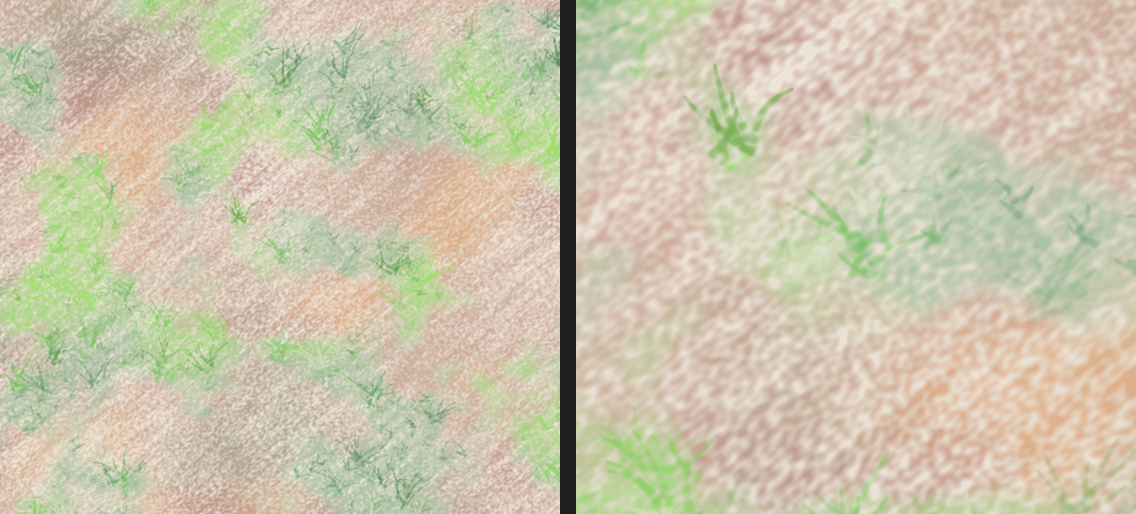
Left: the whole. Right: its middle third, enlarged.
Reproduce this texture procedurally as a Shadertoy shader.

```glsl
// Crayon meadow: pink earth hatched diagonally on rough paper, with green clumps.
// Gradient noise gives earth tones, hatching, paper tooth and clump shapes;
// jittered grids scatter fans of tapered blades wherever the meadow is lush.

const vec3 PAPER = vec3(0.94, 0.91, 0.86);
const vec3 CLAY  = vec3(0.79, 0.66, 0.59);
const vec3 ROSE  = vec3(0.72, 0.55, 0.52);
const vec3 OCHRE = vec3(0.85, 0.67, 0.52);
const vec3 SHADE = vec3(0.57, 0.58, 0.50);
const vec3 SAGE  = vec3(0.59, 0.73, 0.58);
const vec3 TEAL  = vec3(0.38, 0.57, 0.44);
const vec3 LEAF  = vec3(0.43, 0.76, 0.33);
const vec3 LIME  = vec3(0.59, 0.88, 0.38);
const float HATCH_ANGLE = 0.68;

vec2 hash2(vec2 p) {
    vec3 q = fract(p.xyx * vec3(0.1031, 0.1030, 0.0973));
    q += dot(q, q.yzx + 33.33);
    return fract((q.xx + q.yz) * q.zy);
}

float cornerSlope(vec2 cell, vec2 offset) {
    float angle = 6.2832 * hash2(cell).x;
    return dot(vec2(cos(angle), sin(angle)), offset);
}

// Gradient noise, roughly -1 to 1
float gradientNoise(vec2 p) {
    vec2 i = floor(p), f = p - i;
    vec2 u = f * f * f * (f * (f * 6.0 - 15.0) + 10.0);
    vec2 e = vec2(1.0, 0.0);
    float low  = mix(cornerSlope(i, f), cornerSlope(i + e, f - e), u.x);
    float high = mix(cornerSlope(i + e.yx, f - e.yx), cornerSlope(i + 1.0, f - 1.0), u.x);
    return 1.4 * mix(low, high, u.y);
}

// How lush the meadow is: 0 bare earth, 1 dense clump
float meadow(vec2 p) {
    float n = gradientNoise(p * vec2(3.4, 4.2) + 17.0)
            + 0.45 * gradientNoise(p * 9.0 + 41.0)
            + 0.25 * gradientNoise(p * 23.0 + 5.0);
    return smoothstep(-0.12, 0.38, n);
}

// Hue of the foliage: 0 teal, 0.5 leaf green, 1 lime
float foliageHue(vec2 p) {
    return 0.45 + 0.9 * gradientNoise(p * 3.6 + 83.0);
}

vec3 foliagePigment(float hue) {
    vec3 cool = mix(TEAL, LEAF, smoothstep(0.0, 0.55, hue));
    return mix(cool, LIME, smoothstep(0.45, 1.0, hue));
}

// Coverage of a bent stroke that tapers from root to tip
float blade(vec2 p, vec2 root, vec2 reach, float bend, float width) {
    vec2 v = p - root;
    float h = clamp(dot(v, reach) / dot(reach, reach), 0.0, 1.0);
    vec2 side = vec2(-reach.y, reach.x) * bend * h * (1.0 - h);
    float radius = width * (1.0 - 0.6 * h);
    return 1.0 - smoothstep(0.3 * radius, 1.3 * radius, length(v - reach * h - side));
}

// Fans of blades, one fan per jittered cell
vec3 drawTufts(vec3 color, vec2 p, float cell, int blades, float width,
               float spread, float opacity, float seed) {
    for (int j = -1; j <= 1; j++)
    for (int i = -1; i <= 1; i++) {
        vec2 id = floor(p / cell) + vec2(i, j);
        vec2 center = (id + hash2(id + seed)) * cell;
        vec2 mood = hash2(id + seed + 71.0);
        float presence = smoothstep(0.3, 0.8, meadow(center)) * mix(0.45, 1.0, mood.x);
        vec3 pigment = foliagePigment(foliageHue(center) + 0.5 * (mood.x - 0.5));
        pigment *= mix(0.78, 1.0, smoothstep(0.08, 0.3, mood.y));
        pigment = mix(pigment, PAPER, 0.8 * step(0.86, mood.y));
        for (int k = 0; k < blades; k++) {
            vec2 r = hash2(id * 7.0 + seed + 13.0 * float(k));
            vec2 s = hash2(id * 5.0 + seed + 29.0 * float(k));
            float angle = 1.5 + spread * (r.x - 0.5);
            vec2 reach = cell * mix(0.35, 0.72, r.y) * vec2(cos(angle), sin(angle));
            vec2 root = center + cell * 0.4 * (s - 0.5);
            float ink = blade(p, root, reach, s.x - 0.5, width);
            color = mix(color, pigment, ink * presence * opacity);
        }
    }
    return color;
}

vec3 earthPigment(vec2 p) {
    vec3 c = mix(CLAY, OCHRE, smoothstep(0.0, 0.6, gradientNoise(p * vec2(2.5, 5.0) + 7.0)));
    c = mix(c, ROSE, 0.8 * smoothstep(0.1, 0.6, gradientNoise(p * 4.5 + 29.0)));
    return mix(c, SHADE, 0.6 * smoothstep(0.05, 0.65, gradientNoise(p * 2.6 + 53.0)));
}

void mainImage(out vec4 fragColor, in vec2 fragCoord) {
    vec2 p = fragCoord / iResolution.y;

    // Hatching runs along q.x, gently warped like a hand stroke
    vec2 along = vec2(cos(HATCH_ANGLE), sin(HATCH_ANGLE));
    vec2 w = p + 0.012 * gradientNoise(p * 6.0);
    vec2 q = vec2(dot(w, along), dot(w, vec2(-along.y, along.x)));
    float hatch = gradientNoise(q * vec2(15.0, 85.0))
                + 0.6 * gradientNoise(q * vec2(7.0, 34.0) + 19.0);
    float tooth = gradientNoise(q * vec2(125.0, 190.0) + 61.0)
                + 0.5 * gradientNoise(p * 100.0 + 11.0);

    // Earth crayon over paper, thinner beneath the foliage
    float lush = meadow(p);
    float pressure = 0.55 + 0.3 * gradientNoise(p * 3.0 + 97.0);
    float deposit = clamp(pressure + 0.6 * tooth + 0.28 * hatch, 0.0, 1.0);
    vec3 color = mix(PAPER, earthPigment(q), deposit * mix(1.0, 0.4, lush));

    // Soft green wash, then scribbles, then bold tufts
    float washDeposit = clamp(0.58 + 0.5 * tooth + 0.3 * hatch, 0.0, 1.0);
    vec3 wash = mix(SAGE, LIME, 0.75 * smoothstep(0.4, 0.85, foliageHue(p)));
    color = mix(color, wash, 0.85 * lush * washDeposit);
    float grip = clamp(0.62 + 0.5 * tooth, 0.15, 1.0);
    color = drawTufts(color, p, 0.034, 3, 0.0034, 3.2, 0.6 * grip, 3.0);
    color = drawTufts(color, p, 0.078, 7, 0.0038, 2.5, 0.85 * grip, 37.0);

    // Paper tooth lightens and darkens everything slightly
    color += 0.035 * tooth;
    fragColor = vec4(clamp(color, 0.0, 1.0), 1.0);
}
```
